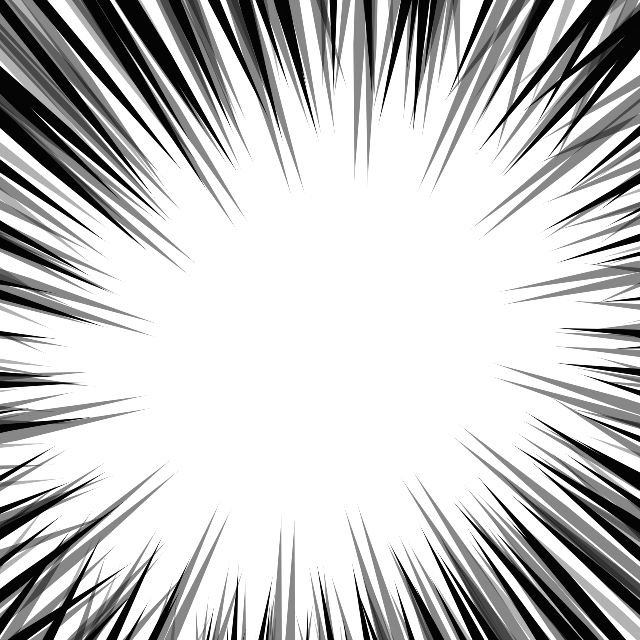
Write a Shadertoy shader that draws this background.

```glsl
float hash(vec2 p) {
    return fract(sin(dot(p, vec2(127.1, 311.7))) * 43758.5453);
}

// Coverage of a wedge that starts at tip and widens along a heading
float spike(vec2 p, vec2 tip, float heading, float pixel) {
    vec2 dir = vec2(cos(heading), sin(heading));
    vec2 q = p - tip;
    float along = dot(q, dir);
    float across = abs(q.x * dir.y - q.y * dir.x);
    float edge = across - min(along * 0.043, 0.0088);
    return 1.0 - smoothstep(-0.45 * pixel, 0.45 * pixel, edge);
}

// Light left by sixteen pairs of spikes set around a tilted oval
float spikeRing(vec2 p, float radius, float gap, float phase, float wobble,
                float drift, float jitter, float tone, float pixel) {
    float light = 1.0;
    for (int i = 0; i < 16; i++) {
        float a = float(i) * 0.3927 + phase;
        a += wobble * cos(2.0 * a - 0.35) + drift * cos(a - 2.9);
        float reach = radius * (1.0 + 0.115 * cos(2.0 * a - 1.33));
        float heading = a + 0.175 * sin(2.0 * a - 1.12);
        vec2 middle = reach * vec2(cos(a), sin(a));
        vec2 side = gap * vec2(-sin(a), cos(a));

        // Headings scatter and cross most along the long axis of the oval
        float scatter = jitter * (1.0 + 0.9 * cos(2.0 * a - 1.2));
        for (int k = 0; k < 2; k++) {
            float s = float(k) * 2.0 - 1.0;
            float turn = scatter * (hash(vec2(float(i) + radius, s)) - 0.5);
            float cover = spike(p, middle + s * side, heading + turn, pixel);
            light *= mix(1.0, tone, cover);
        }
    }
    return light;
}

void mainImage(out vec4 fragColor, in vec2 fragCoord) {
    float pixel = 1.0 / min(iResolution.x, iResolution.y);
    vec2 p = (fragCoord - 0.5 * iResolution.xy) * pixel - vec2(0.007, -0.047);

    // Translucent rings, from the long inner pairs to the pale outer ones
    float light = spikeRing(p, 0.271, 0.0105, -0.165, 0.056, 0.0, 0.02, 0.53, pixel);
    light *= spikeRing(p, 0.352, 0.0110, 0.030, 0.056, 0.04, 0.20, 0.53, pixel);
    light *= spikeRing(p, 0.375, 0.0240, 0.150, 0.030, 0.05, 0.34, 0.53, pixel);
    light *= spikeRing(p, 0.400, 0.0320, 0.270, 0.000, 0.03, 0.45, 0.53, pixel);
    light *= spikeRing(p, 0.425, 0.0180, -0.030, 0.020, 0.06, 0.50, 0.53, pixel);
    light *= spikeRing(p, 0.420, 0.0300, -0.060, 0.056, 0.0, 0.40, 0.70, pixel);
    light *= spikeRing(p, 0.450, 0.0200, 0.130, 0.020, 0.02, 0.50, 0.70, pixel);

    // Ink rings
    light *= spikeRing(p, 0.355, 0.0275, 0.098, 0.015, 0.10, 0.14, 0.02, pixel);
    light *= spikeRing(p, 0.410, 0.0300, 0.296, 0.030, 0.10, 0.30, 0.02, pixel);
    light *= spikeRing(p, 0.440, 0.0140, 0.100, 0.030, 0.10, 0.40, 0.02, pixel);

    fragColor = vec4(vec3(max(light, 0.015)), 1.0);
}
```
